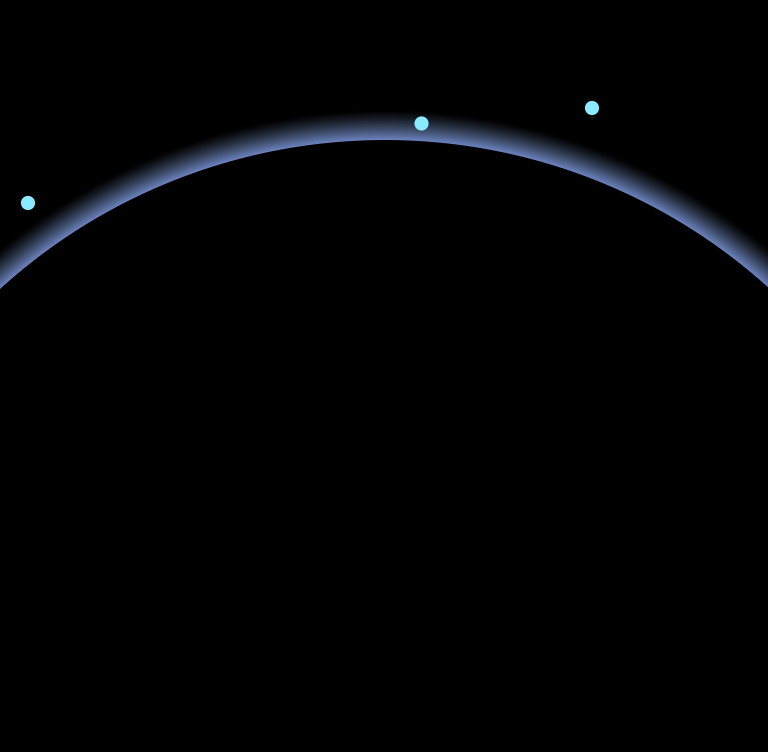
Write a WebGL 2 fragment shader that draws this background.

```glsl
#version 300 es
precision highp float;
// A dark planet's horizon with a thin blue atmosphere and three cyan dots.

uniform vec2 u_resolution;
out vec4 fragColor;

// Planet and glow, in units of canvas height from the canvas centre
const vec2 PLANET_CENTER = vec2(0.0013, -0.4468);
const float PLANET_RADIUS = 0.7606;
const float GLOW_WIDTH = 0.040;
const vec3 GLOW_INNER = vec3(0.42, 0.51, 0.75);
const vec3 GLOW_OUTER = vec3(0.46, 0.57, 0.74);

// Dots
const float DOT_RADIUS = 0.0094;
const vec3 DOT_COLOR = vec3(0.54, 0.92, 1.0);
const vec2 DOTS[3] = vec2[3](
    vec2(-0.4734, 0.2301),
    vec2(0.0499, 0.3358),
    vec2(0.2766, 0.3564)
);

float circleDistance(vec2 p, vec2 center, float radius) {
    return length(p - center) - radius;
}

// Antialiased coverage of the inside of a signed distance
float coverage(float dist, float pixel) {
    return clamp(0.5 - dist / pixel, 0.0, 1.0);
}

// Light that fades outward from the planet's rim
vec3 atmosphere(float height, float width) {
    float t = clamp(1.0 - height / width, 0.0, 1.0);
    return mix(GLOW_OUTER, GLOW_INNER, t) * pow(t, 1.3);
}

void main() {
    vec2 p = (gl_FragCoord.xy - 0.5 * u_resolution) / u_resolution.y;
    float pixel = 1.0 / u_resolution.y;

    // Glow hidden behind the black disc
    float height = circleDistance(p, PLANET_CENTER, PLANET_RADIUS);
    vec3 color = atmosphere(height, GLOW_WIDTH) * (1.0 - coverage(height, pixel));

    // Dots on top
    for (int i = 0; i < 3; i++) {
        float dist = circleDistance(p, DOTS[i], DOT_RADIUS);
        color = mix(color, DOT_COLOR, coverage(dist, pixel));
    }

    fragColor = vec4(color, 1.0);
}
```
